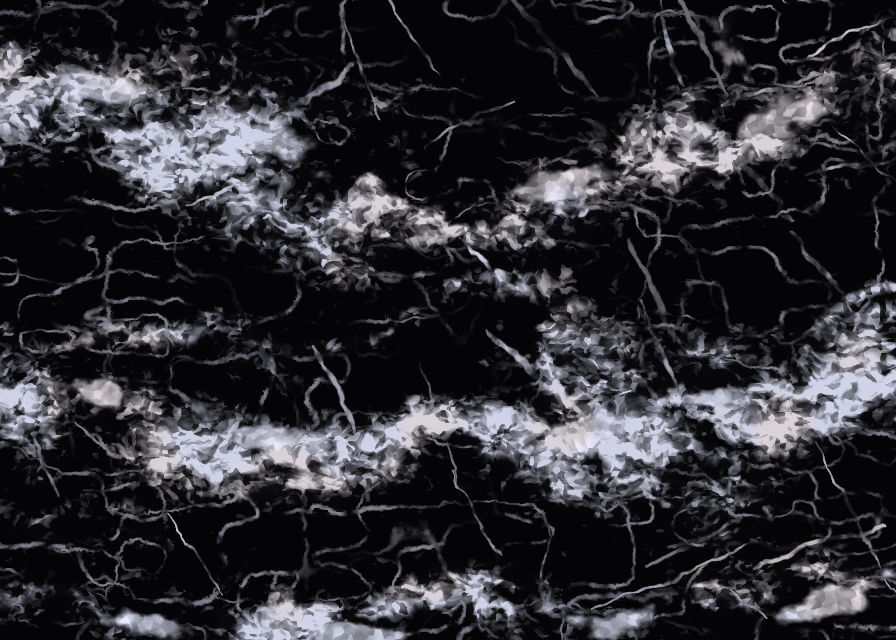
This texture is drawn by a Shadertoy shader. Its source:

```glsl
// Black marble with crumbly grey bands, pale mineral patches and fine white veins.

const vec3 INK = vec3(0.014, 0.014, 0.022);
const vec3 COOL_QUARTZ = vec3(0.89, 0.90, 0.98);
const vec3 WARM_QUARTZ = vec3(0.93, 0.90, 0.92);

float hash(vec2 p) {
    return fract(sin(dot(p, vec2(127.1, 311.7))) * 43758.5453);
}

float noise(vec2 p) {
    vec2 i = floor(p), f = fract(p);
    f = f * f * (3.0 - 2.0 * f);
    return mix(mix(hash(i), hash(i + vec2(1, 0)), f.x),
               mix(hash(i + vec2(0, 1)), hash(i + vec2(1, 1)), f.x), f.y);
}

float fbm(vec2 p) {
    float sum = 0.0, amp = 0.533;
    for (int i = 0; i < 4; i++) {
        sum += amp * noise(p);
        p = mat2(1.6, 1.2, -1.2, 1.6) * p + 7.3;
        amp *= 0.5;
    }
    return sum;
}

vec2 warp(vec2 p) {
    return vec2(fbm(p), fbm(p + 31.7)) - 0.5;
}

// Turns a vector into a frame whose x axis points along angle a.
vec2 alignTo(float a, vec2 v) {
    return vec2(cos(a) * v.x + sin(a) * v.y, cos(a) * v.y - sin(a) * v.x);
}

// Cellular flakes, each with its own shade and a soft border.
float flakes(vec2 p) {
    vec2 cell = floor(p), f = fract(p);
    float shade = 0.0, total = 0.0;
    for (int y = -1; y <= 1; y++)
    for (int x = -1; x <= 1; x++) {
        vec2 o = vec2(x, y), id = cell + o;
        vec2 d = o + vec2(hash(id), hash(id + 17.3)) - f;
        float w = exp(-16.0 * dot(d, d));
        shade += w * hash(id + 5.9);
        total += w;
    }
    return shade / total;
}

// Height of the middle of each main band.
float centreline(float row, float x) {
    if (row < 0.5) return 0.79 + 0.09 * cos(4.2 * x);
    if (row < 1.5) return 0.34 + 0.06 * cos(4.8 * x);
    return 0.03 + 0.03 * cos(4.0 * x + 1.0);
}

float bell(float d, float width) {
    return exp(-d * d / (width * width));
}

// How strongly the rock is broken up at a point.
float crumbleMask(vec2 p) {
    vec2 q = p + 0.24 * warp(p * 4.5);
    float m = bell(q.y - centreline(0.0, q.x), 0.12);
    m = max(m, bell(q.y - centreline(1.0, q.x), 0.085));
    m = max(m, bell(q.y - centreline(2.0, q.x), 0.065));
    m = max(m, 0.75 * bell(q.y - 0.50 - 0.02 * sin(9.0 * q.x), 0.035));
    m = max(m, 0.85 * bell(length(q - vec2(0.92, 0.42)), 0.16));
    m = max(m, 0.90 * bell(length(q - vec2(0.12, 0.20)), 0.16));
    m = max(m, 0.75 * bell(length(q - vec2(1.18, 0.18)), 0.19));
    float patchy = smoothstep(0.30, 0.64, fbm(q * vec2(7.0, 13.0) + 3.1));
    return 0.88 * m * mix(0.3, 1.08, patchy);
}

float crumble(vec2 p, float mask) {
    vec2 q = p + 0.03 * warp(p * 25.0);
    float ridge = 1.0 - 3.6 * abs(fbm(q * vec2(18.0, 30.0)) - 0.5);
    float t = 0.36 * flakes(q * vec2(50.0, 68.0))
            + 0.38 * flakes(q * vec2(115.0, 140.0) + 9.0) + 0.40 * ridge;
    return 0.85 * pow(clamp(1.7 * (t + mask - 1.02), 0.0, 1.0), 1.3);
}

// Ragged pale patches strung along the bands.
float patches(vec2 p) {
    vec2 q = p + 0.04 * warp(p * 10.0) + 0.012 * warp(p * 45.0);
    float ragged = 2.2 * (fbm(p * vec2(18.0, 28.0)) - 0.5);
    float body = 0.0;
    for (int i = 0; i < 12; i++) {
        float row = floor(float(i) / 4.0), k = float(i);
        float x = 1.4 * (mod(k, 4.0) + 0.15 + 0.7 * hash(vec2(k, 2.7))) / 4.0;
        float y = centreline(row, x);
        float angle = atan(centreline(row, x + 0.05) - y, 0.05) + 0.5 * (hash(vec2(k, 8.1)) - 0.4);
        vec2 size = vec2(0.095, 0.029) * mix(0.65, 1.2, hash(vec2(k, 4.4))) * (1.0 - 0.15 * row);
        float r = length(alignTo(angle, q - vec2(x, y)) / size) + ragged;
        body = max(body, 1.0 - smoothstep(0.6, 1.25, r));
    }
    return body * (0.22 + 0.6 * fbm(p * 30.0) + 0.36 * flakes(q * 85.0));
}

// Thin jagged contour lines of a noise field, broken along their length.
float cracks(vec2 p, float scale, float seed, float pixel) {
    vec2 q = p + 0.04 * warp(p * 12.0 + seed) + 0.012 * warp(p * 55.0 + seed);
    float field = noise(q * vec2(0.8, 1.4) * scale + seed) - 0.5;
    float slope = max(length(vec2(dFdx(field), dFdy(field))), 0.3 * scale * pixel);
    float width = 0.0042 * noise(p * 14.0 + seed) + 0.0006;
    float line = 1.0 - smoothstep(0.3 * width, width + pixel, abs(field) / slope * pixel);
    return line * smoothstep(0.35, 0.7, noise(p * 6.0 + seed * 1.7));
}

// Long tapering veins that run steeply down or gently up to the right.
float veins(vec2 p, float pixel) {
    vec2 q = p + 0.04 * warp(p * 8.0) + 0.014 * warp(p * 38.0);
    float light = 0.0;
    for (int i = 0; i < 34; i++) {
        float k = float(i);
        vec2 mid = vec2(1.4 * hash(vec2(k, 1.3)), hash(vec2(k, 6.1)));
        float angle = (hash(vec2(k, 3.9)) < 0.5 ? -0.95 : 0.4) + 0.6 * (hash(vec2(k, 9.2)) - 0.5);
        float reach = mix(0.03, 0.15, hash(vec2(k, 5.5)));
        vec2 d = alignTo(angle, q - mid);
        float along = clamp(d.x, -reach, reach);
        float width = mix(0.0016, 0.0070, pow(hash(vec2(k, 7.7)), 2.0)) * (1.0 - 0.6 * abs(along) / reach);
        float line = 1.0 - smoothstep(0.5 * width, width + pixel, length(d - vec2(along, 0.0)));
        light = max(light, line * mix(0.35, 0.8, hash(vec2(k, 2.2))));
    }
    return light * mix(0.15, 1.15, smoothstep(0.25, 0.7, fbm(p * 40.0)));
}

void mainImage(out vec4 fragColor, in vec2 fragCoord) {
    vec2 p = fragCoord / iResolution.y;
    float pixel = 1.0 / iResolution.y, mask = crumbleMask(p);

    // Layers of light mineral over the black ground
    float light = crumble(p, mask) + 0.06 * mask * mask;
    float network = max(cracks(p, 5.0, 4.0, pixel), cracks(p, 8.0, 13.0, pixel));
    network = max(network, max(cracks(p, 12.0, 27.0, pixel), cracks(p, 17.0, 41.0, pixel)));
    light = max(light, 0.55 * network * smoothstep(0.2, 0.75, fbm(p * 55.0)));
    light = max(light, veins(p, pixel));
    light = max(light, patches(p));

    vec3 quartz = mix(COOL_QUARTZ, WARM_QUARTZ, smoothstep(0.45, 0.7, noise(p * 9.0)));
    fragColor = vec4(INK + quartz * min(light, 1.0), 1.0);
}
```
